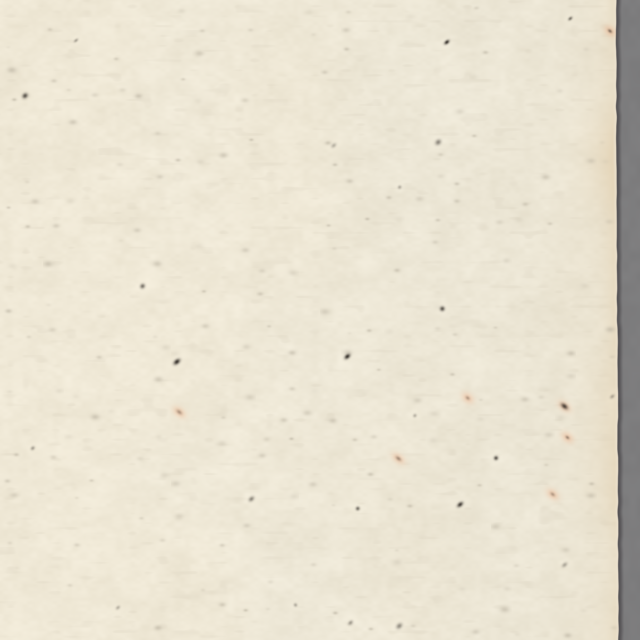
A WebGL 1 fragment shader for this texture:

```glsl
precision highp float;
// Aged cream paper with soft fibre mottling, faint flecks and ink or rust specks,
// ending at the right in a worn, tanned edge over a grey backing.
// Layered value noise makes the paper; jittered cells scatter the specks.
uniform vec2 u_resolution;

#define EDGE_X 0.9665
#define EDGE_LEAN 0.004
#define EDGE_SOFTNESS 0.0014
#define TAN_WIDTH 0.034
#define SHADOW_WIDTH 0.010
#define GRAIN_AMOUNT 0.034
#define MOTTLE_AMOUNT 0.026
#define SPECK_CELLS 12.0
#define SPECK_CHANCE 0.22
#define FLECK_CELLS 30.0
#define FLECK_CHANCE 0.24

const vec3 CREAM = vec3(0.941, 0.914, 0.843);
const vec3 COOL_CREAM = vec3(0.925, 0.902, 0.835);
const vec3 TAN = vec3(0.895, 0.830, 0.715);
const vec3 FIBRE = vec3(0.800, 0.765, 0.690);
const vec3 RIM = vec3(0.930, 0.890, 0.820);
const vec3 INK = vec3(0.170, 0.150, 0.130);
const vec3 RUST = vec3(0.900, 0.640, 0.480);
const vec3 BACKING = vec3(0.490, 0.488, 0.492);
const vec3 SHADOW = vec3(0.335, 0.325, 0.335);

vec3 hash3(vec2 p) {
  vec3 q = fract(vec3(p.xyx) * vec3(0.1031, 0.1030, 0.0973));
  q += dot(q, q.yxz + 33.33);
  return fract((q.xxy + q.yzz) * q.zyx);
}

float noise(vec2 p) {
  vec2 cell = floor(p);
  vec2 f = fract(p);
  f = f * f * (3.0 - 2.0 * f);
  float low = mix(hash3(cell).x, hash3(cell + vec2(1.0, 0.0)).x, f.x);
  float high = mix(hash3(cell + vec2(0.0, 1.0)).x, hash3(cell + 1.0).x, f.x);
  return mix(low, high, f.y);
}

float blob(vec2 offset, float radius) {
  return exp(-dot(offset, offset) / (radius * radius));
}

// Offset to the jittered speck of this cell, in canvas units
vec2 speckOffset(vec2 p, float cells, vec3 rnd) {
  return (fract(p * cells) - mix(vec2(0.2), vec2(0.8), rnd.xy)) / cells;
}

vec3 paper(vec2 p, float inset) {
  float broad = noise(p * 5.0 + 3.7) - 0.5;
  float mottle = noise(p * vec2(24.0, 30.0) + 11.3) - 0.5;
  float grain = 0.6 * noise(p * vec2(75.0, 105.0) + 27.1)
              + 0.4 * noise(p * vec2(130.0, 190.0) + 51.9) - 0.5;
  vec3 color = mix(CREAM, COOL_CREAM, smoothstep(0.1, 0.8, p.x + broad * 0.6));
  color += vec3(0.85, 0.92, 1.1)
         * (broad * 0.012 + mottle * MOTTLE_AMOUNT + grain * GRAIN_AMOUNT);

  // Short horizontal fibres
  float fibre = smoothstep(0.72, 0.98, noise(p * vec2(42.0, 130.0) + 71.3));
  color = mix(color, FIBRE, fibre * 0.16);

  // Uneven tan along the worn edge, with a thin pale rim
  float stain = 0.35 + 0.85 * noise(vec2(p.x * 14.0, p.y * 8.0) + 19.0);
  color = mix(color, TAN, clamp(exp(-inset / TAN_WIDTH) * stain, 0.0, 0.9));
  float rim = 1.0 - smoothstep(0.001, 0.006, inset);
  return mix(color, RIM, rim * 0.65);
}

vec3 addFlecks(vec3 color, vec2 p) {
  vec2 cell = floor(p * FLECK_CELLS);
  vec3 place = hash3(cell + 101.0);
  vec3 kind = hash3(cell + 211.0);
  vec2 offset = speckOffset(p, FLECK_CELLS, place) * vec2(0.75, 1.15);
  float present = step(place.z, FLECK_CHANCE);
  float fleck = blob(offset, mix(0.0025, 0.0055, kind.x));
  return mix(color, FIBRE * 0.9, present * fleck * mix(0.12, 0.55, kind.y));
}

vec3 addSpecks(vec3 color, vec2 p) {
  vec2 cell = floor(p * SPECK_CELLS);
  vec3 place = hash3(cell + 307.0);
  vec3 kind = hash3(cell + 419.0);
  vec2 offset = speckOffset(p, SPECK_CELLS, place);
  float present = step(place.z, SPECK_CHANCE);
  offset.x += offset.y * (kind.z - 0.5);

  // Pale halo, occasional rust stain, then the dark core
  float radius = mix(0.0028, 0.0046, kind.x);
  color += present * 0.025 * blob(offset, radius * 2.4);
  float rusty = step(0.8, kind.z);
  color = mix(color, RUST, present * rusty * 0.45 * blob(offset, 0.0085));
  float strength = mix(0.28, 0.95, kind.y * kind.y * kind.y);
  return mix(color, INK, present * strength * blob(offset, radius));
}

void main() {
  vec2 p = gl_FragCoord.xy / u_resolution;
  float wobble = (noise(vec2(p.y * 60.0, 5.0)) - 0.5) * 0.0016;
  float inset = EDGE_X - EDGE_LEAN * p.y + wobble - p.x;

  vec3 page = addSpecks(addFlecks(paper(p, max(inset, 0.0)), p), p);

  // Grey backing, darkest in the shadow beside the page
  float outside = max(-inset, 0.0);
  float shade = 1.0 - smoothstep(0.1, 1.0, outside / SHADOW_WIDTH);
  vec3 backing = mix(BACKING, SHADOW, shade);
  backing += (noise(p * vec2(90.0, 60.0)) - 0.5) * 0.018;

  float softness = max(EDGE_SOFTNESS, 0.75 / u_resolution.x);
  float onPage = smoothstep(-softness, softness, inset);
  gl_FragColor = vec4(mix(backing, page, onPage), 1.0);
}
```
